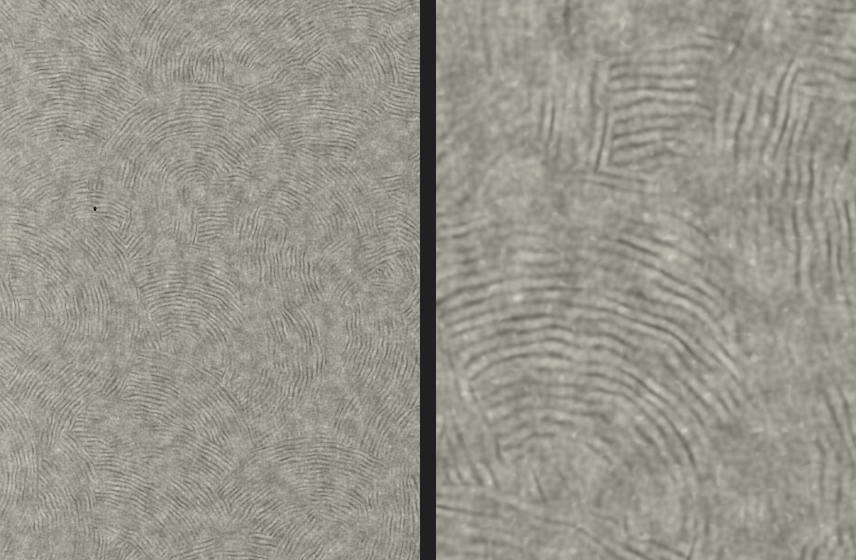
Left: the whole. Right: its middle third, enlarged.
Reproduce this texture procedurally as a Shadertoy shader.

```glsl
// Grey-green plaster wall combed into overlapping, worn fans of fine curved grooves.

const vec3 DARK = vec3(0.505, 0.497, 0.457);
const vec3 LIGHT = vec3(0.710, 0.712, 0.662);
const vec3 CHIP_COLOR = vec3(0.13, 0.12, 0.10);
const float BASE_TONE = 0.49;        // position between DARK and LIGHT
const float GROOVE_SPACING = 0.0106; // in canvas widths
const float GROOVE_DEPTH = 0.28;
const float CELL = 0.18;             // spacing of the comb strokes
const float BAND = 0.09;             // half width of the comb
const float CLOUDS = 0.08;
const float MOTTLE = 0.40;
const float GRAIN = 0.42;
const vec2 CHIP_POS = vec2(0.226, 0.836);
const float CHIP_SIZE = 0.0036;
const float TAU = 6.2831853;

vec2 hash2(vec2 p) {
    vec3 q = fract(p.xyx * vec3(0.1031, 0.1030, 0.0973));
    q += dot(q, q.yzx + 33.33);
    return fract((q.xx + q.yz) * q.zy);
}

vec2 gradientAt(vec2 cell) {
    float angle = TAU * hash2(cell + 57.0).x;
    return vec2(cos(angle), sin(angle));
}

float gradientNoise(vec2 p) {
    vec2 i = floor(p), f = p - i;
    vec2 u = f * f * f * (f * (f * 6.0 - 15.0) + 10.0);
    vec2 e = vec2(1.0, 0.0);
    float low = mix(dot(gradientAt(i), f),
                    dot(gradientAt(i + e), f - e), u.x);
    float high = mix(dot(gradientAt(i + e.yx), f - e.yx),
                     dot(gradientAt(i + 1.0), f - 1.0), u.x);
    return mix(low, high, u.y);
}

float fbm(vec2 p) {
    float sum = 0.0, amp = 1.0;
    for (int k = 0; k < 3; k++) {
        sum += amp * gradientNoise(p);
        p = mat2(1.6, 1.2, -1.2, 1.6) * p + 7.3;
        amp *= 0.8;
    }
    return sum;
}

// One groove profile: narrow dark furrows, with breaks along the stroke.
float grooves(float radius, float along, vec2 seed) {
    float lane = radius / GROOVE_SPACING;
    float wobble = 0.42 * gradientNoise(vec2(lane * 0.4, along * 28.0) + seed);
    float wave = sin(TAU * (lane + wobble));
    float wear = 0.85 + 1.4 * gradientNoise(vec2(lane * 0.8, along * 38.0) + seed.yx);
    return wave * (1.0 - 0.3 * wave) * wear;
}

// Comb strokes are arc segments; the one laid last covers the others.
float combedSurface(vec2 p) {
    vec2 home = floor(p / CELL);
    float sum = 0.0, total = 1e-9;
    for (int y = -2; y <= 2; y++)
    for (int x = -2; x <= 2; x++) {
        vec2 id = home + vec2(x, y);
        vec2 jitter = hash2(id + 11.0), shape = hash2(id + 83.0);
        vec2 order = hash2(id + 151.0);
        float turn = TAU * 0.25 + (shape.x - 0.5) * 4.2;
        vec2 dir = vec2(cos(turn), sin(turn));
        float bend = mix(0.13, 0.30, shape.y);
        vec2 v = p - (id + jitter) * CELL + dir * bend;
        float radius = length(v);
        float along = bend * atan(dir.x * v.y - dir.y * v.x, dot(v, dir));
        float halfLength = mix(0.10, 0.17, order.y);
        float outside = max(abs(radius - bend) - BAND, abs(along) - halfLength);
        float weight = exp(30.0 * (order.x - 30.0 * max(outside, 0.0)));
        if (weight > 1e-6) {
            sum += weight * grooves(radius, along, 40.0 * jitter);
            total += weight;
        }
    }
    return sum / total;
}

void mainImage(out vec4 fragColor, in vec2 fragCoord) {
    vec2 p = fragCoord / iResolution.x;
    float height = iResolution.y / iResolution.x;

    // Grooves, with ragged fan edges and smoothed-over areas
    vec2 ragged = vec2(gradientNoise(p * 24.0), gradientNoise(p * 24.0 + 31.0));
    float worn = smoothstep(-0.5, 0.45, fbm(p * 9.0 + 19.0));
    float comb = combedSurface(p + 0.006 * ragged + 3.0);
    float tone = BASE_TONE + GROOVE_DEPTH * mix(0.2, 1.3, worn) * comb;

    // Faint clouds, blotchy stains and fine gritty grain
    tone += CLOUDS * gradientNoise(p * 6.0 + 5.0);
    tone += MOTTLE * fbm(p * 24.0 + 41.0);
    tone += GRAIN * gradientNoise(p * 172.0);
    tone += 0.6 * GRAIN * gradientNoise(p * vec2(74.0, 83.0) + 13.0);
    tone += 0.35 * smoothstep(0.28, 0.55, gradientNoise(p * 105.0 + 71.0));

    // Light falls in from the left and fades toward the lower right
    tone += 0.11 * (0.5 - p.x) + 0.06 * (p.y / height - 0.5);
    tone += 0.09 * smoothstep(0.25, 0.0, p.x) - 0.02;
    vec3 color = mix(DARK, LIGHT, clamp(tone, -0.6, 1.6));

    // A single small chip
    vec2 c = p - CHIP_POS;
    float chip = length(c * vec2(1.0, 0.8)) + 0.003 * gradientNoise(p * 260.0);
    color = mix(CHIP_COLOR, color, smoothstep(CHIP_SIZE - 0.0013, CHIP_SIZE + 0.0013, chip));

    fragColor = vec4(color, 1.0);
}
```
